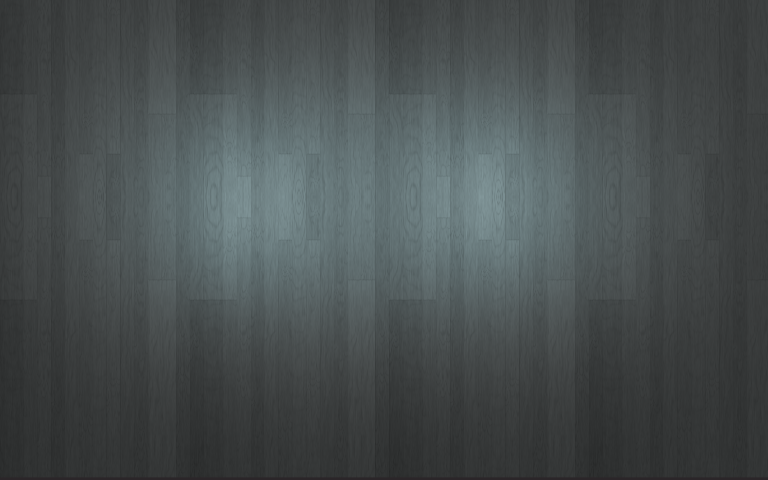
This texture is drawn by a WebGL 1 fragment shader. Its source:

```glsl
precision highp float;
uniform vec2 u_resolution;

// Lengths are fractions of the canvas width
const float MIRROR_Y = 0.3685;      // horizontal axis of the mirrored boards
const float TILE_WIDTH = 0.2598;    // one set of 14 planks
const float TILE_START = 0.1927;
const float PLANK_WIDTH = 0.01805;
const float WIDE_START = 0.0722;    // the fifth plank is wider
const float WIDE_WIDTH = 0.0253;
const float SEAM_HALF = 0.0004;
const float SEAM_DARK = 0.10;
const float JOINT_DARK = 0.06;
const float GRAIN_STRENGTH = 0.075;
const float FIBRE_STRENGTH = 0.075;
const vec2 GLOW_CENTER = vec2(0.482, 0.364);
const vec2 GLOW_SIZE = vec2(0.385, 0.195);
const float BASE_LIGHT = 0.197;
const float RISE_LIGHT = 0.055;
const float GLOW_LIGHT = 0.25;
const vec2 LEFT_SPOT = vec2(0.316, 0.352);
const vec2 RIGHT_SPOT = vec2(0.640, 0.364);
const vec2 SPOT_SIZE = vec2(0.085, 0.105);
const float SPOT_LIGHT = 0.085;
const vec3 DARK_TINT = vec3(0.96, 1.0, 1.0);
const vec3 BRIGHT_TINT = vec3(0.86, 1.0, 1.02);
const vec3 BASE_STRIP = vec3(0.17, 0.15, 0.16);
const float STRIP_HEIGHT = 0.0035;

float hash(vec2 p) {
  vec3 q = fract(vec3(p.xyx) * 0.1031);
  q += dot(q, q.yzx + 33.33);
  return fract((q.x + q.y) * q.z);
}

float noise(vec2 p) {
  vec2 i = floor(p);
  vec2 f = fract(p);
  f = f * f * (3.0 - 2.0 * f);
  return mix(mix(hash(i), hash(i + vec2(1.0, 0.0)), f.x),
             mix(hash(i + vec2(0.0, 1.0)), hash(i + 1.0), f.x), f.y);
}

// Returns plank index, position across it (0..1) and its width
vec3 plankAt(float t) {
  if (t < WIDE_START) {
    float a = t / PLANK_WIDTH;
    return vec3(min(floor(a), 3.0), fract(a), PLANK_WIDTH);
  }
  float b = t - WIDE_START;
  if (b < WIDE_WIDTH) return vec3(4.0, b / WIDE_WIDTH, WIDE_WIDTH);
  float w = (TILE_WIDTH - WIDE_START - WIDE_WIDTH) / 9.0;
  float c = (b - WIDE_WIDTH) / w;
  return vec3(5.0 + min(floor(c), 8.0), fract(c), w);
}

// Returns joint distance from the axis, tone inside and tone outside
vec3 boardLayout(float id) {
  float tone = 0.96 + 0.09 * hash(vec2(id, 7.0));
  if (id < 1.5) return vec3(0.108, 1.02, 1.05);
  if (id < 2.5) return vec3(1.0, 0.94, 0.94);
  if (id < 3.5) return vec3(0.134, 0.97, 0.88);
  if (id < 4.5) return vec3(0.134, 0.98, 0.92);
  if (id < 5.5) return vec3(0.134, 1.04, 0.98);
  if (id < 6.5) return vec3(0.027, 1.04, 1.0);
  if (id < 7.5) return vec3(1.0, 0.94, 0.94);
  if (id > 8.5 && id < 9.5) return vec3(0.056, 1.05, 0.99);
  if (id > 10.5 && id < 11.5) return vec3(0.056, 0.96, 1.03);
  return vec3(1.0, tone, tone);
}

// Fine fibres, wavy growth lines and nested ovals, around zero
float woodGrain(float id, float across, float width, float d, float segment) {
  vec2 seed = vec2(id * 17.0, segment * 29.0 + id * 5.0);
  float x = (across - 0.5) * width;
  float fibre = noise(vec2(x * 700.0, d * 60.0) + seed) - 0.5;
  fibre += 0.7 * (noise(vec2(x * 1100.0, d * 260.0) + seed) - 0.5);
  float bend = noise(vec2(x * 90.0, d * 35.0) + seed) - 0.5;
  bend += 0.4 * (noise(vec2(x * 200.0, d * 110.0) + seed) - 0.5);
  bool hasKnot = abs(id - 4.0) < 0.5 || abs(id - 10.0) < 0.5;
  float rings = (across + 0.5 * bend) * 2.5 + d * 9.0;
  if (hasKnot) {
    rings = length(vec2((across - 0.5) * 2.0, d * 20.0)) * 2.6 + bend * 1.1;
  } else if (hash(seed + 3.0) > 0.5) {
    float curve = (across - 0.5) * (across - 0.5) * 8.0;
    rings = d * 45.0 + curve * 2.0 + bend * 2.0;
  }
  float line = pow(0.5 + 0.5 * sin(rings * 6.2832), 4.0);
  float patchy = smoothstep(0.2, 0.8, noise(vec2(x * 120.0, d * 40.0) + seed));
  float fade = hasKnot ? 0.35 + exp(-d * 12.0) : 0.9 * patchy;
  return fibre * FIBRE_STRENGTH + (0.27 - line) * GRAIN_STRENGTH * fade;
}

float spot(vec2 p, vec2 center) {
  vec2 q = (p - center) / SPOT_SIZE;
  return exp(-dot(q, q));
}

void main() {
  vec2 p = gl_FragCoord.xy / u_resolution.x;
  float pixel = 1.0 / u_resolution.x;
  float d = abs(p.y - MIRROR_Y);

  // Planks and their tones
  vec3 plank = plankAt(mod(p.x - TILE_START, TILE_WIDTH));
  vec3 layout = boardLayout(plank.x);
  float outside = smoothstep(-0.5 * pixel, 0.5 * pixel, d - layout.x);
  float wood = mix(layout.y, layout.z, outside);
  wood += woodGrain(plank.x, plank.y, plank.z, d, step(layout.x, d));

  // Uneven seams on the left of planks and thin lines across board ends
  float seam = 1.0 - smoothstep(0.0, SEAM_HALF + pixel, plank.y * plank.z);
  seam *= 0.25 + 0.75 * hash(vec2(plank.x, 11.0));
  float butt = 1.0 - smoothstep(0.0, SEAM_HALF + pixel, abs(d - layout.x));
  wood *= 1.0 - max(SEAM_DARK * seam, JOINT_DARK * butt);

  // Broad glow with two brighter pools
  vec2 g = abs(p - GLOW_CENTER) / GLOW_SIZE;
  float light = BASE_LIGHT + RISE_LIGHT * p.y;
  light += GLOW_LIGHT * exp(-g.x * g.x * g.x - g.y * g.y);
  light += SPOT_LIGHT * (spot(p, LEFT_SPOT) + spot(p, RIGHT_SPOT));

  vec3 tint = mix(DARK_TINT, BRIGHT_TINT, smoothstep(0.2, 0.5, light));
  vec3 color = tint * light * wood;
  float strip = 1.0 - smoothstep(-pixel, pixel, p.y - STRIP_HEIGHT);
  gl_FragColor = vec4(mix(color, BASE_STRIP, strip), 1.0);
}
```
